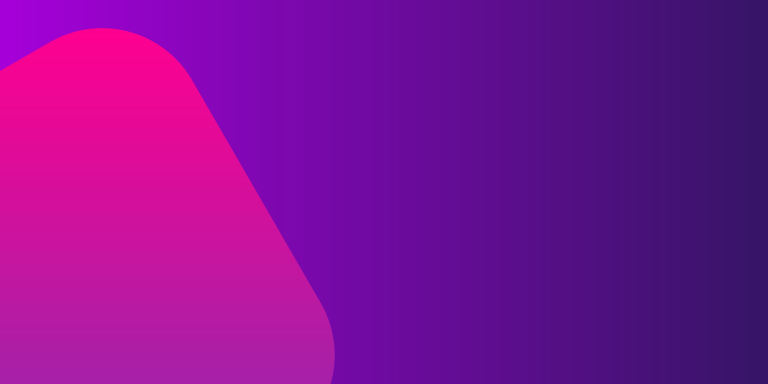
Write a Shadertoy shader that draws this background.

```glsl
// A large rounded square, tilted by 30 degrees, rising from the lower left
// over a violet to indigo backdrop. The square is a signed distance function
// with a vertical pink to purple ramp; the backdrop is a horizontal ramp.

// Signed distance to a square with the given half side and corner radius.
float roundedSquare(vec2 p, float halfSide, float radius) {
    vec2 q = abs(p) - (halfSide - radius);
    return length(max(q, 0.0)) + min(max(q.x, q.y), 0.0) - radius;
}

mat2 rotation(float angle) {
    float c = cos(angle), s = sin(angle);
    return mat2(c, -s, s, c);
}

void mainImage(out vec4 fragColor, in vec2 fragCoord) {
    // Height spans 0 to 1, width spans 0 to the aspect ratio.
    vec2 p = fragCoord / iResolution.y;
    float pixel = 1.0 / iResolution.y;

    // Backdrop: bright violet on the left, deep indigo on the right.
    float across = fragCoord.x / iResolution.x;
    vec3 color = mix(vec3(0.65, 0.0, 0.85), vec3(0.21, 0.08, 0.40), across);

    // Square: hot pink at its top corner, fading to purple downwards.
    vec2 center = vec2(0.143, 0.198);
    float dist = roundedSquare(rotation(radians(30.0)) * (p - center), 0.606, 0.271);
    float descent = clamp((0.927 - p.y) / 1.456, 0.0, 1.0);
    vec3 squareColor = mix(vec3(1.0, 0.0, 0.565), vec3(0.45, 0.2, 0.71), descent);

    float coverage = 1.0 - smoothstep(-0.75 * pixel, 0.75 * pixel, dist);
    fragColor = vec4(mix(color, squareColor, coverage), 1.0);
}
```
